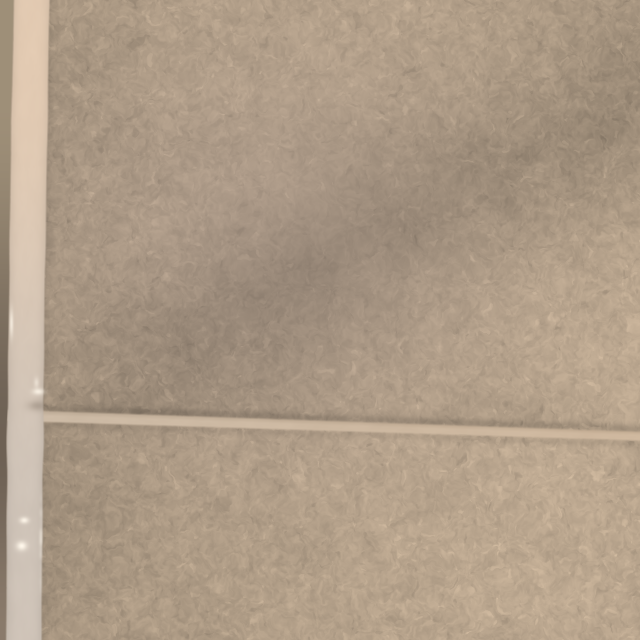
Reproduce this texture procedurally as a WebGL 2 fragment shader.

```glsl
#version 300 es
precision highp float;
// Beige stone floor tiles with a glossy upright grout joint and a thin level one.
uniform vec2 u_resolution;
out vec4 fragColor;

float hash(vec2 p) {
    vec3 q = fract(vec3(p.xyx) * 0.1031);
    q += dot(q, q.yzx + 33.33);
    return fract((q.x + q.y) * q.z);
}

float noise(vec2 p) {
    vec2 i = floor(p), f = fract(p);
    f = f * f * (3.0 - 2.0 * f);
    return mix(mix(hash(i), hash(i + vec2(1, 0)), f.x),
               mix(hash(i + vec2(0, 1)), hash(i + vec2(1, 1)), f.x), f.y);
}

// Signed fractal noise, roughly -0.5 to 0.5
float fbm(vec2 p) {
    float sum = 0.0, amp = 0.5;
    for (int i = 0; i < 4; i++) {
        sum += amp * (noise(p) - 0.5);
        p = mat2(1.6, 1.2, -1.2, 1.6) * p + 7.3;
        amp *= 0.6;
    }
    return sum;
}

// Soft elliptical spot
float glow(vec2 p, vec2 center, vec2 radius) {
    vec2 d = (p - center) / radius;
    return exp(-dot(d, d));
}

float band(float x, float lo, float hi, float soft) {
    return smoothstep(lo - soft, lo + soft, x) * (1.0 - smoothstep(hi - soft, hi + soft, x));
}

// Stone colour: broad light and shade, then fine mottling
vec3 stone(vec2 p, float jointY) {
    float ridge = p.y - (0.30 + 0.56 * p.x);
    float shade = 0.675;
    shade -= 0.070 * exp(-ridge * ridge / 0.016) * smoothstep(0.0, 0.45, p.x);
    shade += 0.030 * glow(p, vec2(0.50, 0.98), vec2(0.32, 0.22));
    shade += 0.065 * glow(p, vec2(1.0, 0.46), vec2(0.28, 0.20));
    shade -= 0.035 * glow(p, vec2(0.20, 0.43), vec2(0.24, 0.15));
    shade -= 0.025 * glow(p, vec2(0.12, 0.92), vec2(0.14, 0.25));

    // Lower tile brightens toward the right
    float lower = 0.672 + 0.060 * smoothstep(0.1, 0.9, p.x)
                - 0.035 * glow(p, vec2(0.10, 0.20), vec2(0.12, 0.22));
    shade = mix(lower, shade, smoothstep(-0.006, 0.006, p.y - jointY));

    vec2 warp = vec2(fbm(p * 30.0), fbm(p * 30.0 + 19.0));
    float blur = 1.0 - 0.45 * glow(p, vec2(0.50, 0.65), vec2(0.25));
    shade += 0.050 * fbm(p * 14.0);
    shade += 0.100 * fbm(p * 75.0 + warp * 2.5) * blur;
    shade += 0.050 * (noise(p * vec2(230.0, 200.0) + warp * 5.0) - 0.5) * blur;

    // Sparse dark pits and pale flecks
    float fleck = noise(p * 95.0 + warp * 3.0 + 41.0);
    shade -= 0.045 * smoothstep(0.78, 0.98, fleck) * blur;
    shade += 0.050 * smoothstep(0.20, 0.03, fleck) * blur;
    vec3 tint = vec3(1.0, 0.892, 0.765);
    tint.b += 0.025 * glow(p, vec2(0.42, 0.62), vec2(0.35, 0.3));
    return shade * tint;
}

void main() {
    vec2 p = gl_FragCoord.xy / u_resolution;
    float soft = max(0.0018, 0.7 / u_resolution.y);
    float jointY = 0.3515 - 0.033 * p.x;
    vec3 color = stone(p, jointY);

    // Edges of the upright joint, leaning slightly to the right
    float wobble = 0.002 * (noise(vec2(3.0, p.y * 16.0)) - 0.5);
    float left = 0.0098 + 0.002 * p.y + 0.0095 * p.y * p.y + wobble;
    float right = 0.0650 + 0.007 * p.y + 0.006 * p.y * p.y - wobble;

    // Thin level joint with shadow along its upper side
    float d = p.y - jointY;
    float halfWidth = 0.0085 - 0.0018 * p.x;
    color *= 1.0 - 0.13 * exp(-pow((d - 0.012) / 0.007, 2.0));
    color *= 1.0 - 0.06 * exp(-pow((d + 0.013) / 0.006, 2.0));
    vec3 levelGrout = mix(vec3(0.80, 0.73, 0.65), vec3(0.81, 0.72, 0.62), p.x);
    levelGrout += 0.03 * fbm(p * vec2(25.0, 60.0)) - 0.05 * smoothstep(0.0, 0.008, d);
    color = mix(color, levelGrout, band(d, -halfWidth, halfWidth, soft * 1.3));

    // Tile rim beside the upright joint and the dim sliver at far left
    color *= 1.0 - 0.09 * exp(-max(p.x - right, 0.0) / 0.007) * smoothstep(0.008, 0.016, abs(d));
    vec3 sliver = mix(vec3(0.43, 0.38, 0.33), vec3(0.62, 0.56, 0.47), smoothstep(0.3, 0.85, p.y));
    sliver = mix(sliver, vec3(0.54, 0.48, 0.42), smoothstep(0.3, 0.0, p.y));
    color = mix(color, sliver, 1.0 - smoothstep(left - soft, left + soft, p.x));

    // Upright grout: warm above, cooler below
    vec3 grout = mix(vec3(0.81, 0.765, 0.72), vec3(0.89, 0.795, 0.70), smoothstep(0.15, 0.95, p.y));
    float across = (p.x - left) / (right - left);
    grout *= 1.0 - 0.07 * pow(abs(across * 2.0 - 1.0), 4.0);
    grout += 0.02 * fbm(p * vec2(60.0, 25.0));
    grout -= 0.13 * glow(p, vec2(0.058, 0.366), vec2(0.014, 0.008));
    color = mix(color, grout, band(p.x, left, right, soft * 1.2));

    // Wet glints on the upright joint
    float glint = 0.8 * glow(p, vec2(0.060, 0.388), vec2(0.009, 0.005));
    glint += 0.5 * glow(p, vec2(0.057, 0.402), vec2(0.004, 0.008));
    glint += 0.9 * glow(p, vec2(0.038, 0.187), vec2(0.007, 0.005));
    glint += glow(p, vec2(0.034, 0.147), vec2(0.008, 0.007));
    glint += 0.7 * glow(p, vec2(0.018, 0.495), vec2(0.003, 0.022));
    glint += 0.6 * glow(p, vec2(0.064, 0.145), vec2(0.003, 0.055)) * noise(vec2(1.0, p.y * 90.0));
    color = mix(color, vec3(1.0, 0.97, 0.92), clamp(glint, 0.0, 1.0));
    fragColor = vec4(color, 1.0);
}
```
